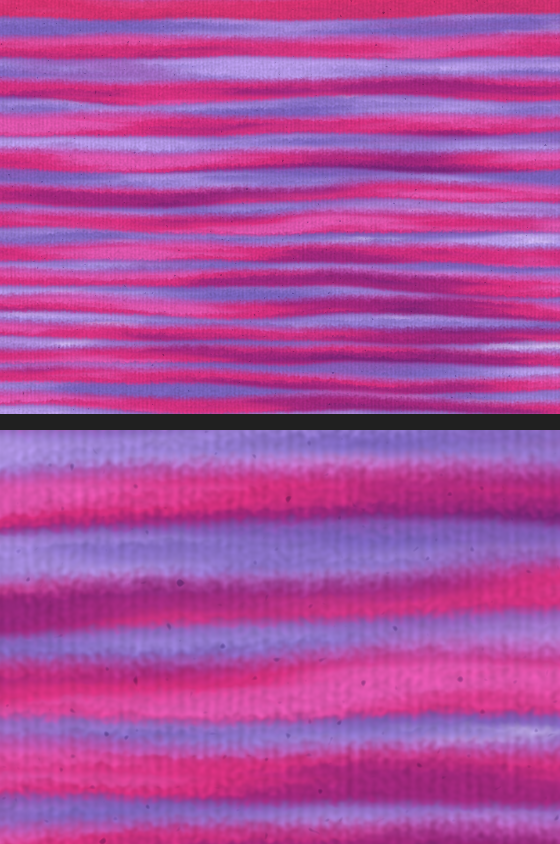
Top, the full canvas; bottom, a detail of the centre.
Reproduce this texture procedurally as a WebGL 1 fragment shader.

```glsl
precision highp float;
// Wet watercolour stripes: fourteen wavering magenta bands over a violet wash.
// Stretched gradient noise bends, thins and tints each band; fine vertical ribs,
// grain and specks give the surface of the paper.
uniform vec2 u_resolution;

vec2 randomGradient(vec2 cell) {
  vec2 q = vec2(dot(cell, vec2(127.1, 311.7)), dot(cell, vec2(269.5, 183.3)));
  return fract(sin(q) * 43758.545) * 2.0 - 1.0;
}

float gradientNoise(vec2 p) {
  vec2 i = floor(p), f = fract(p);
  vec2 u = f * f * f * (f * (f * 6.0 - 15.0) + 10.0);
  vec2 e = vec2(1.0, 0.0);
  float low = mix(dot(randomGradient(i), f),
                  dot(randomGradient(i + e.xy), f - e.xy), u.x);
  float high = mix(dot(randomGradient(i + e.yx), f - e.yx),
                   dot(randomGradient(i + e.xx), f - e.xx), u.x);
  return mix(low, high, u.y);
}

float fbm(vec2 p) {
  float sum = 0.0, gain = 1.0;
  for (int i = 0; i < 4; i++) {
    sum += gain * gradientNoise(p);
    p = p * 2.03 + 17.3;
    gain *= 0.5;
  }
  return sum;
}

// Violet ground with long streaks, thin lilac glaze and bleached pools
vec3 groundWash(vec2 p) {
  float streak = fbm(p * vec2(1.3, 15.0) + 3.7);
  float pool = fbm(p * vec2(2.6, 16.0) + 41.0);
  vec3 color = mix(vec3(0.47, 0.38, 0.73), vec3(0.71, 0.60, 0.90),
                   smoothstep(-0.35, 0.4, streak));
  color = mix(color, vec3(0.59, 0.33, 0.68),
              0.65 * smoothstep(0.05, 0.5, fbm(p * vec2(1.7, 11.0) + 73.0)));
  return mix(color, vec3(0.89, 0.81, 0.96), 0.85 * smoothstep(0.22, 0.65, pool));
}

// Lays one band over the colour beneath; index 0 is the topmost
vec3 paintBand(vec3 color, vec2 p, float index, float fuzz) {
  float t = index / 13.0, seed = index * 7.37 + 0.5;
  float center = 0.991 - 0.964 * t - 0.09 * sin(3.1416 * pow(t, 0.85));
  center += 0.03 * gradientNoise(vec2(p.x * 1.6, seed))
          + 0.009 * gradientNoise(vec2(p.x * 4.5, seed + 50.0))
          - 0.018 * t * (p.x - 0.6);
  float swell = gradientNoise(vec2(p.x * 2.1 + 9.0, seed + 90.0));
  float halfWidth = mix(0.024, 0.0145, t) * (1.0 + 0.75 * swell);
  float y = p.y - center + fuzz;
  float d = abs(y) - halfWidth;

  // Pink bleeds upward, and a plum fringe surrounds the stroke
  float bleed = gradientNoise(vec2(p.x * 1.9, seed + 130.0));
  float reach = 0.016 + 0.024 * max(bleed, 0.0);
  float pinkMask = smoothstep(reach, 0.0, d) * smoothstep(-0.012, 0.008, y);
  color = mix(color, vec3(0.87, 0.39, 0.74),
              pinkMask * smoothstep(-0.25, 0.3, bleed) * 0.85);
  float fringe = smoothstep(0.014, -0.004, d);
  color = mix(color, vec3(0.57, 0.27, 0.64), 0.62 * fringe);

  // Pigment shifts from bright pink through crimson to dark magenta
  float along = fbm(vec2(p.x * 1.5 + 4.0, seed + 170.0 + y * 16.0));
  float middle = smoothstep(0.3, 0.85, p.x) * smoothstep(0.04, 0.4, t)
               * smoothstep(1.35, 1.0, p.x);
  float depth = along + 0.28 * middle - 0.06 - y * 7.0;
  vec3 pigment = mix(vec3(0.89, 0.33, 0.67), vec3(0.85, 0.17, 0.47),
                     smoothstep(-0.35, 0.02, depth));
  pigment = mix(pigment, vec3(0.63, 0.13, 0.46), smoothstep(0.02, 0.38, depth));
  pigment = mix(pigment, vec3(0.43, 0.12, 0.44), 0.8 * smoothstep(0.38, 0.75, depth));
  pigment = mix(pigment, vec3(0.85, 0.18, 0.38), 0.7 * smoothstep(0.12, 0.0, t));
  float softness = y > 0.0 ? 0.011 : 0.006;
  float strength = 0.9 + 0.35 * min(swell + 0.1, 0.0);
  return mix(color, pigment, strength * smoothstep(softness, -softness, d));
}

void main() {
  vec2 p = gl_FragCoord.xy / u_resolution.y;
  float grain = gradientNoise(p * 170.0);
  float mottle = fbm(p * 48.0 + 11.0);
  float fuzz = 0.004 * grain + 0.003 * mottle;

  vec3 color = groundWash(p + vec2(0.0, fuzz));
  for (int i = 0; i < 14; i++) {
    color = paintBand(color, p, float(i), fuzz);
  }

  // Ribbed paper: uneven vertical grooves, grain and settled pigment specks
  float rib = sin(p.x * 650.0 + 1.6 * gradientNoise(p * vec2(22.0, 9.0)));
  float ribStrength = 0.026 + 0.022 * gradientNoise(p * vec2(35.0, 28.0));
  color *= 1.0 + ribStrength * rib + 0.11 * grain + 0.06 * mottle;
  float speck = smoothstep(0.38, 0.62, gradientNoise(p * 115.0 + 31.0));
  color = mix(color, color * vec3(0.62, 0.55, 0.72), 0.7 * speck);
  gl_FragColor = vec4(clamp(color, 0.0, 1.0), 1.0);
}
```
